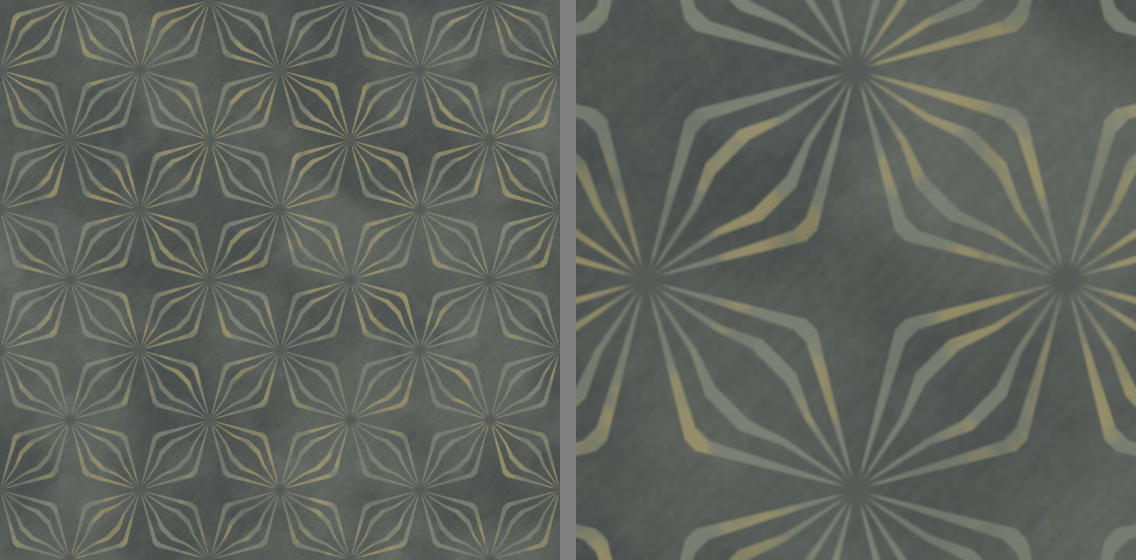
Left, the full canvas; right, a detail of the centre.
Give the GLSL for this pattern, as a three.js fragment shader.

```glsl
// Worn plaster wall with a lattice of eight-by-eight nested diamond petals forming four-petal stars.
varying vec2 vUv;

const float CELLS = 8.0;       // petals across and down
const float SOFTNESS = 0.012;  // edge blur, in cells
const float DIAGONAL = 1.41421356;

const vec3 PLASTER_DARK = vec3(0.295, 0.317, 0.308);
const vec3 PLASTER_LIGHT = vec3(0.375, 0.395, 0.372);
const vec3 PAINT_SAGE = vec3(0.465, 0.492, 0.445);
const vec3 PAINT_GOLD = vec3(0.590, 0.556, 0.408);
const vec3 HUB = vec3(0.335, 0.355, 0.338);

float hash(vec2 p) {
  vec3 q = fract(p.xyx * 0.1031);
  q += dot(q, q.yzx + 33.33);
  return fract((q.x + q.y) * q.z);
}

float noise(vec2 p) {
  vec2 i = floor(p);
  vec2 f = fract(p);
  f = f * f * (3.0 - 2.0 * f);
  float low = mix(hash(i), hash(i + vec2(1.0, 0.0)), f.x);
  float high = mix(hash(i + vec2(0.0, 1.0)), hash(i + vec2(1.0, 1.0)), f.x);
  return mix(low, high, f.y);
}

float fbm(vec2 p) {
  float sum = 0.0;
  float gain = 0.5;
  for (int i = 0; i < 5; i++) {
    sum += gain * noise(p);
    p = mat2(1.6, 1.2, -1.2, 1.6) * p + 17.3;
    gain *= 0.5;
  }
  return sum / 0.97;
}

// x: distance along the petal from its nearer tip, y: distance from its axis
vec2 petalCoords(vec2 grid) {
  vec2 p = abs(mod(grid, 2.0) - 1.0);
  p.x = 1.0 - p.x;
  float along = (p.x + p.y) / DIAGONAL;
  return vec2(min(along, DIAGONAL - along), abs(p.y - p.x) / DIAGONAL);
}

// Half-width of a petal that widens from its tip, bends at 0.4 and is cut flat
float petalEdge(float t, float slope, float bend, float cap) {
  return min(slope * t + bend * max(t - 0.4, 0.0), cap);
}

// Coverage of the strip between two half-widths
float strip(float v, float inner, float outer) {
  return smoothstep(-SOFTNESS, SOFTNESS, v - inner)
       * smoothstep(-SOFTNESS, SOFTNESS, outer - v);
}

float petalLines(vec2 petal) {
  float t = petal.x;
  float outline = strip(petal.y, petalEdge(t, 0.505, 0.0, 0.335) - 0.006,
                                 petalEdge(t, 0.610, 0.0, 0.408));
  float core = strip(petal.y, petalEdge(t, 0.165, 0.16, 0.128) - 0.004,
                              petalEdge(t, 0.245, 0.24, 0.192));
  return max(outline, core);
}

// Mottled wall with fine trowel strokes and grain
vec3 plaster(vec2 grid) {
  float clouds = smoothstep(0.28, 0.74, fbm(grid * 0.85 + 4.0));
  float strokes = noise(vec2(grid.x + grid.y, grid.x - grid.y) * vec2(3.0, 22.0)) - 0.5;
  float patches = smoothstep(0.55, 0.8, fbm(grid * 2.3 + 41.0));
  float grain = noise(grid * 34.0) - 0.5;
  vec3 base = mix(PLASTER_DARK, PLASTER_LIGHT, clouds);
  return base + 0.018 * strokes + 0.03 * patches + 0.022 * grain;
}

// Sage paint rubbed through to gold, unevenly from petal to petal
vec3 paint(vec2 grid) {
  float bias = 0.14 * (hash(floor(grid) + 9.0) - 0.5);
  float gold = smoothstep(0.47, 0.66, fbm(grid * 2.6 + 71.0) + bias);
  float tone = noise(grid * 1.7 + 23.0) - 0.5;
  return mix(PAINT_SAGE, PAINT_GOLD, 0.9 * gold) + 0.035 * tone;
}

void main() {
  vec2 grid = vUv * CELLS;
  vec2 petal = petalCoords(grid);
  float radius = length(petal);

  vec3 wall = plaster(grid);
  vec3 color = mix(HUB, wall, smoothstep(0.04, 0.12, radius));

  // Lines fade into the hub and wear slightly thin
  float wear = 0.82 + 0.18 * smoothstep(0.3, 0.55, fbm(grid * 3.5 + 11.0));
  float coverage = petalLines(petal) * wear * smoothstep(0.04, 0.13, radius);
  vec3 painted = paint(grid) + 0.25 * (wall - PLASTER_DARK) - 0.01;
  color = mix(color, painted, coverage);

  gl_FragColor = vec4(color, 1.0);
}
```
